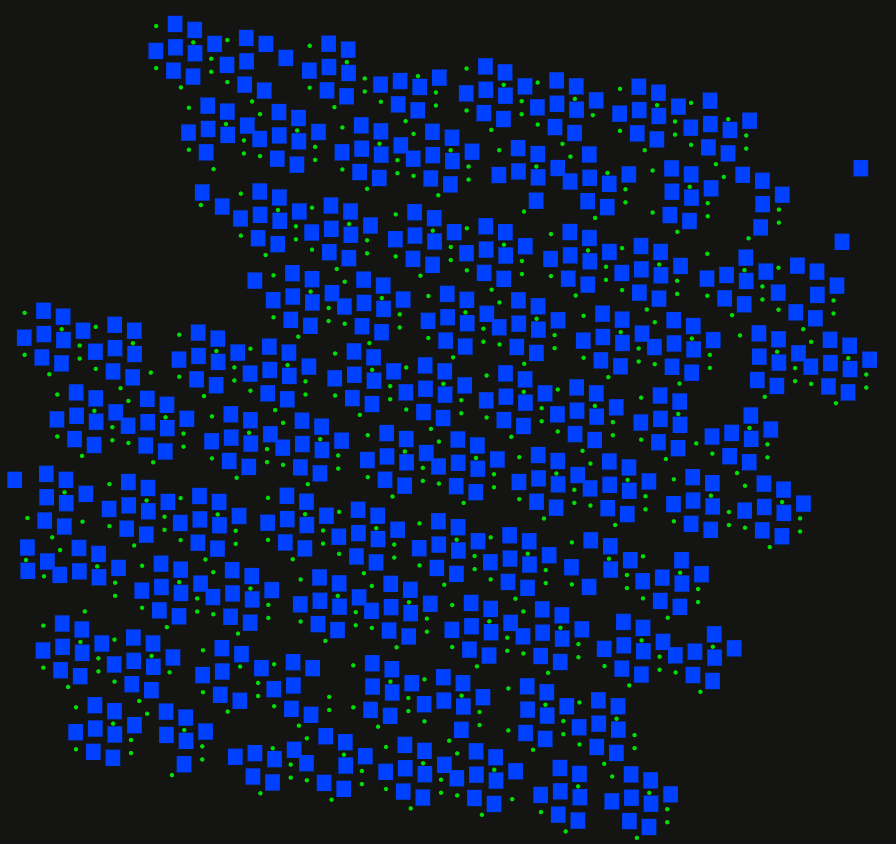
A Shadertoy shader for this pattern:

```glsl
#define SPAN 768.0                  // design units across the canvas width
#define TILE_HALF vec2(6.3, 7.0)    // half size of a blue tile
#define DOT_RADIUS 1.85
#define BLOCK_ORIGIN vec2(301.0, 324.0)
#define BLOCK_ACROSS vec2(132.0, 17.5)
#define BLOCK_DOWN vec2(-57.0, 124.0)
#define CLUSTER_ACROSS vec2(61.0, 12.0)
#define CLUSTER_DOWN vec2(28.0, 70.0)
#define DRIFT 8.0                   // wander of whole blocks
#define RIM_LIMIT 0.26              // lower values fray the rim more
#define NOTCH_LIMIT -0.36           // higher values leave more strays

const vec3 GROUND = vec3(0.08, 0.08, 0.075);
const vec3 BLUE = vec3(0.0, 0.25, 1.0);
const vec3 GREEN = vec3(0.0, 0.88, 0.02);

vec2 gradientAt(vec2 cell) {
    vec3 h = fract(cell.xyx * vec3(0.1031, 0.1030, 0.0973));
    h += dot(h, h.yzx + 33.33);
    float angle = 6.2832 * fract((h.x + h.y) * h.z);
    return vec2(cos(angle), sin(angle));
}

float gradientNoise(vec2 p) {
    vec2 cell = floor(p), f = p - cell;
    vec2 u = f * f * f * (f * (f * 6.0 - 15.0) + 10.0);
    vec2 e = vec2(1.0, 0.0);
    float a = dot(gradientAt(cell), f);
    float b = dot(gradientAt(cell + e.xy), f - e.xy);
    float c = dot(gradientAt(cell + e.yx), f - e.yx);
    float d = dot(gradientAt(cell + e.xx), f - e.xx);
    return mix(mix(a, b, u.x), mix(c, d, u.x), u.y);
}

float boxDistance(vec2 p, vec2 halfSize) {
    vec2 q = abs(p) - halfSize;
    return length(max(q, 0.0)) + min(max(q.x, q.y), 0.0);
}

// Whole in the interior, frayed at the rim, nearly empty in the notches
bool isKept(vec2 center, float limit) {
    return center.x > 10.0 && center.x < SPAN - 10.0
        && gradientNoise(center / 38.0 + 20.0) < limit;
}

// Two columns of three tiles, flanked by single tiles and pairs of dots
void addCluster(vec2 p, vec2 origin, float limit, inout float tile, inout float spot) {
    vec4 columnRise = vec4(3.3, 0.2, 5.3, -2.7);
    for (int row = -1; row <= 1; row++) {
        float r = float(row);
        for (int col = -1; col <= 2; col++) {
            bool flank = col < 0 || col > 1;
            if (flank && row != 0) continue;
            vec2 center = origin + vec2(16.8 * float(col) - 0.7 * r - r * r,
                                        20.0 * r + columnRise[col + 1]);
            if (isKept(center, limit))
                tile = min(tile, boxDistance(p - center, TILE_HALF));
        }
        if (row == 0) continue;
        for (int k = 0; k < 3; k++) {
            vec2 offset = k == 0 ? vec2(-16.5, 18.0 * r)
                        : k == 1 ? vec2(30.7, 15.6 + 5.6 * r)
                                 : vec2(10.0 - 5.3 * r, 15.3 + 19.3 * r);
            vec2 center = origin + offset;
            if (isKept(center, limit))
                spot = min(spot, length(p - center) - DOT_RADIUS);
        }
    }
}

void mainImage(out vec4 fragColor, in vec2 fragCoord) {
    float pixel = SPAN / iResolution.x;
    vec2 p = vec2(fragCoord.x, iResolution.y - fragCoord.y) * pixel;
    float tile = SPAN, spot = SPAN;

    // Skewed lattice of blocks, each holding two by two clusters
    for (int j = -2; j <= 2; j++)
    for (int i = -2; i <= 2; i++) {
        vec2 id = vec2(i, j);
        bool notch = abs(i - j) == 4 || (i == -2 && j == -1);
        bool rim = abs(i) == 2 || abs(j) == 2;
        float limit = notch ? NOTCH_LIMIT : rim ? RIM_LIMIT : 2.0;
        vec2 seed = id * 0.73 + 11.4;
        vec2 block = BLOCK_ORIGIN + id.x * BLOCK_ACROSS + id.y * BLOCK_DOWN
            + DRIFT * vec2(gradientNoise(seed), gradientNoise(seed + 37.0));
        for (int n = 0; n < 4; n++) {
            vec2 ab = vec2(n % 2, n / 2);
            vec2 origin = block + ab.x * CLUSTER_ACROSS + ab.y * CLUSTER_DOWN
                - vec2(0.0, 6.5 * ab.x * ab.y);
            if (length(p - origin) < 55.0)
                addCluster(p, origin, limit, tile, spot);
        }
    }

    // Antialiased layers
    vec3 color = mix(GROUND, BLUE, clamp(0.5 - tile / pixel, 0.0, 1.0));
    color = mix(color, GREEN, clamp(0.5 - spot / pixel, 0.0, 1.0));
    fragColor = vec4(color, 1.0);
}
```
